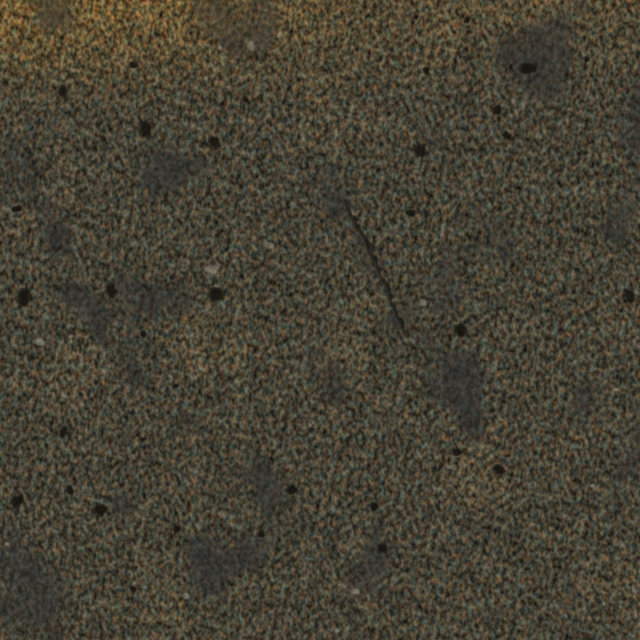
This texture is drawn by a WebGL 2 fragment shader. Its source:

```glsl
#version 300 es
precision highp float;

uniform vec2 u_resolution;
out vec4 fragColor;

#define GRAIN_SCALE 112.0
#define GRAIN_CONTRAST 1.05
#define TINT_AMOUNT 0.30
#define PATCH_SCALE 5.5
#define PIT_DENSITY 0.13
#define PEBBLE_DENSITY 0.05
#define SOIL vec3(0.272, 0.256, 0.205)
#define SILT vec3(0.215, 0.210, 0.190)
#define TAN vec3(0.335, 0.300, 0.225)
#define SUNLIT vec3(0.470, 0.370, 0.200)
#define PIT vec3(0.075, 0.068, 0.055)
#define PEBBLE vec3(0.480, 0.460, 0.400)

vec3 hash3(vec2 p) {
    vec3 q = fract(p.xyx * vec3(0.1031, 0.1030, 0.0973));
    q += dot(q, q.yxz + 33.33);
    return fract((q.xxy + q.yzz) * q.zyx);
}

float cornerSlope(vec2 cell, vec2 offset) {
    float angle = 6.2832 * hash3(cell).x;
    return dot(vec2(cos(angle), sin(angle)), offset);
}

float gradientNoise(vec2 p) {
    vec2 i = floor(p), f = p - i;
    vec2 w = f * f * f * (f * (f * 6.0 - 15.0) + 10.0);
    vec2 e = vec2(0.0, 1.0);
    float low = mix(cornerSlope(i, f), cornerSlope(i + e.yx, f - e.yx), w.x);
    float high = mix(cornerSlope(i + e.xy, f - e.xy), cornerSlope(i + e.yy, f - e.yy), w.x);
    return mix(low, high, w.y);
}

float fbm(vec2 p) {
    float sum = 0.0, amplitude = 1.0;
    for (int octave = 0; octave < 4; octave++) {
        sum += amplitude * gradientNoise(p);
        p = mat2(1.6, 1.2, -1.2, 1.6) * p + 17.3;
        amplitude *= 0.5;
    }
    return sum;
}

// Coverage of soft blobs scattered one per cell at most
float scatter(vec2 p, float cells, float density, float radius, float seed) {
    vec2 q = p * cells, home = floor(q);
    float cover = 0.0;
    for (int j = -1; j <= 1; j++) {
        for (int i = -1; i <= 1; i++) {
            vec2 cell = home + vec2(i, j);
            vec3 h = hash3(cell + seed);
            if (h.z > density) continue;
            float size = h.z / density;
            vec2 d = q - cell - 0.2 - 0.6 * h.xy;
            d *= mix(vec2(0.8, 1.25), vec2(1.2, 0.85), h.x);
            float r = radius * mix(0.35, 1.0, size * size);
            cover = max(cover, 1.0 - smoothstep(0.55 * r, 1.3 * r, length(d)));
        }
    }
    return cover;
}

float segmentDistance(vec2 p, vec2 a, vec2 b) {
    vec2 ab = b - a;
    float t = clamp(dot(p - a, ab) / dot(ab, ab), 0.0, 1.0);
    return length(p - a - t * ab);
}

void main() {
    vec2 p = gl_FragCoord.xy / u_resolution;

    // Broad patches of silt and dry tan soil
    vec2 warp = 0.035 * vec2(fbm(p * 7.0 + 3.1), fbm(p * 7.0 + 41.7));
    vec2 q = p + warp;
    float patches = fbm(q * PATCH_SCALE * vec2(1.15, 0.9) + 60.0);
    float silt = smoothstep(0.12, 0.55, patches);
    float dry = smoothstep(0.10, 0.60, fbm(q * PATCH_SCALE + 91.0)) * (1.0 - silt);
    vec3 color = mix(SOIL, SILT, silt);
    color = mix(color, TAN, 0.6 * dry);

    // Low light across the top, strongest at the left
    float sun = smoothstep(0.80, 1.02, p.y + 0.5 * warp.x);
    sun *= mix(1.0, 0.25, smoothstep(0.05, 0.75, p.x));
    color = mix(color, SUNLIT, 0.8 * sun * (1.0 - 0.5 * silt));

    // Sand grains, slightly taller than wide
    vec2 g = p * GRAIN_SCALE * vec2(1.15, 0.9);
    float coarse = gradientNoise(mat2(0.96, 0.28, -0.28, 0.96) * g);
    float fine = gradientNoise(mat2(1.4, -1.0, 1.0, 1.4) * g + 31.0);
    float clumps = fbm(p * 28.0 + 12.0);
    float grain = 0.75 * coarse + 0.50 * fine;
    float contrast = GRAIN_CONTRAST * mix(1.0, 0.5, silt);
    color *= max(1.0 + contrast * grain + 0.22 * clumps, 0.25);

    // Rusty, green and grey tints on single grains
    float rust = gradientNoise(g * 0.8 + 77.0);
    float cool = gradientNoise(g * 0.9 + 143.0);
    vec3 tint = rust * vec3(0.8, -0.2, -0.6) + cool * vec3(-0.4, 0.1, 0.8);
    color *= 1.0 + TINT_AMOUNT * mix(1.0, 0.5, silt) * tint;

    // Pale pebbles and ragged dark pits
    vec2 ragged = p + 0.004 * vec2(coarse, rust) + 0.004 * clumps;
    float pebbles = scatter(p + 0.001 * vec2(rust, cool), 22.0, PEBBLE_DENSITY, 0.19, 7.0);
    color = mix(color, PEBBLE * (1.0 + 0.3 * coarse), 0.8 * pebbles);
    float pits = scatter(ragged, 16.0, PIT_DENSITY, 0.20, 53.0);
    color = mix(color, PIT, 0.85 * pits);

    // Thin slanting crack
    float crack = segmentDistance(ragged + 0.3 * warp, vec2(0.54, 0.68), vec2(0.64, 0.48));
    color = mix(color, PIT, 0.6 * (1.0 - smoothstep(0.001, 0.006, crack)));

    fragColor = vec4(clamp(color, 0.0, 1.0), 1.0);
}
```
